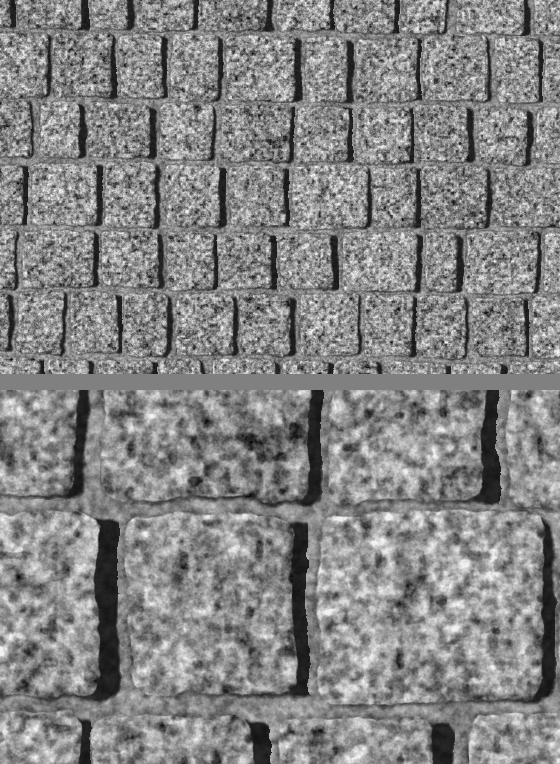
Top: the whole. Bottom: its middle third, enlarged.
This texture is drawn by a WebGL 2 fragment shader. Its source:

```glsl
#version 300 es
precision highp float;
// Rows of rough granite setts in sandy mortar, lit from the upper left.
// Jittered row and column edges bound each stone, a rounded box with a wobbly
// outline; a shifted copy of the box casts its shadow, noise gives the grain.
uniform vec2 u_resolution;
out vec4 outColor;

#define ROW_PITCH 0.1746     // row height, in canvas heights
#define ROW_START 0.037      // height of the lowest full joint
#define ROW_JITTER 0.12
#define STONE_PITCH 0.164    // mean stone width, in canvas heights
#define STONE_JITTER 0.36
#define CORNER 0.014
#define WOBBLE 0.011
#define GRAIN 130.0          // granite grains per canvas height
#define CONTRAST 0.82
#define STONE_GREY 0.57
#define MORTAR_GREY 0.54
#define SHADOW_GREY 0.12

float hash(vec2 p) {
  vec3 q = fract(vec3(p.xyx) * 0.1031);
  q += dot(q, q.yzx + 33.33);
  return fract((q.x + q.y) * q.z);
}

float noise(vec2 p) {
  vec2 i = floor(p), f = fract(p);
  f = f * f * (3.0 - 2.0 * f);
  return mix(mix(hash(i), hash(i + vec2(1, 0)), f.x),
             mix(hash(i + vec2(0, 1)), hash(i + vec2(1, 1)), f.x), f.y);
}

// Sum of turned octaves, centred on zero
float fbm(vec2 p) {
  float sum = 0.0, amp = 0.5;
  for (int i = 0; i < 4; i++) {
    sum += amp * (noise(p) - 0.5);
    p = mat2(1.6, 1.2, -1.2, 1.6) * p + 17.3;
    amp *= 0.6;
  }
  return sum;
}

// Position of the i-th jittered edge in one line of cells
float edge(float i, float line, float jitter) {
  return i + jitter * (hash(vec2(i + 31.0, line + 57.0)) - 0.5);
}

// Index of the jittered cell that holds t
float cellIndex(float t, float line, float jitter) {
  float i = floor(t);
  if (t < edge(i, line, jitter)) return i - 1.0;
  return t >= edge(i + 1.0, line, jitter) ? i + 1.0 : i;
}

float roundBox(vec2 p, vec2 halfSize, float r) {
  vec2 q = abs(p) - halfSize + r;
  return length(max(q, 0.0)) + min(max(q.x, q.y), 0.0) - r;
}

void main() {
  vec2 p = gl_FragCoord.xy / u_resolution.y;
  float aa = 1.2 / u_resolution.y;

  // Uneven outlines, with rows falling slightly to the right
  vec2 w = p + WOBBLE * vec2(fbm(p * 24.0), fbm(p * 24.0 + 71.0));
  w += 0.004 * vec2(fbm(p * 90.0 + 9.0), fbm(p * 90.0 + 43.0));
  w.y += 0.009 * (p.x - 0.75) + 0.012 * (noise(p * 5.0) - 0.5);

  // Cell bounds
  float y = (w.y - ROW_START) / ROW_PITCH;
  float row = cellIndex(y, 200.0, ROW_JITTER);
  float pitch = STONE_PITCH * mix(0.92, 1.1, hash(vec2(row + 12.0, 5.0)));
  float shift = hash(vec2(row + 40.0, 8.0));
  float x = w.x / pitch + shift;
  float col = cellIndex(x, row, STONE_JITTER);
  vec2 lo = vec2((edge(col, row, STONE_JITTER) - shift) * pitch,
                 edge(row, 200.0, ROW_JITTER) * ROW_PITCH + ROW_START);
  vec2 hi = vec2((edge(col + 1.0, row, STONE_JITTER) - shift) * pitch,
                 edge(row + 1.0, 200.0, ROW_JITTER) * ROW_PITCH + ROW_START);

  // Stone inside its cell: wide gap on the right, thin ones elsewhere
  vec2 id = vec2(col, row) + 90.0;
  float h1 = hash(id), h2 = hash(id + 13.7), h3 = hash(id + 29.1), h4 = hash(id + 47.9);
  lo += vec2(mix(0.002, 0.012, h1), mix(0.004, 0.012, h2));
  hi -= vec2(mix(0.010, 0.022, h3), mix(0.002, 0.010, h4));
  vec2 halfSize = 0.5 * (hi - lo);
  vec2 q = w - 0.5 * (lo + hi);
  q.x += (h2 - 0.5) * 0.09 * q.y;
  q.y += (h3 - 0.5) * 0.05 * q.x;
  float d = roundBox(q, halfSize, CORNER);

  // Mortar with fine sand, darker close to the stones
  float sand = fbm(p * 170.0 + 5.0);
  float grey = MORTAR_GREY + 0.5 * sand + 0.25 * fbm(p * 30.0);
  grey -= 0.12 * (1.0 - smoothstep(0.0, 0.006, d));

  // Shadow thrown to the right and a little down
  float reach = mix(0.008, 0.024, h4) * (0.75 + 0.5 * noise(p * 22.0 + 3.0));
  float ds = roundBox(q - vec2(reach, -0.0035), halfSize, CORNER);
  float shade = 1.0 - smoothstep(-0.002 - aa, aa, ds);
  float under = smoothstep(-0.1, 0.5, q.x / halfSize.x + 2.0 * fbm(p * 14.0 + 8.0));
  shade *= max(smoothstep(0.7, 1.0, q.x / halfSize.x), 0.35 + 0.4 * under);
  grey = mix(grey, SHADOW_GREY + 0.12 * sand, shade);

  // Granite: crystals, dark flecks, pale flecks and soft relief
  float granite = STONE_GREY + 0.08 * (h1 - 0.5) + CONTRAST * fbm(p * GRAIN);
  granite += 0.22 * fbm(p * 38.0 + 11.0);
  granite -= 0.20 * smoothstep(0.64, 0.88, noise(p * GRAIN * 0.8 + 61.0));
  granite += 0.13 * smoothstep(0.62, 0.9, noise(p * GRAIN * 1.1 + 23.0));
  granite += 0.5 * (fbm(p * 26.0 + vec2(0.12, -0.1)) - fbm(p * 26.0));

  // Worn rim, bright toward the light
  float rim = smoothstep(-0.010, 0.0, d);
  granite += 0.12 * rim * dot(q / halfSize, vec2(-0.7, 0.45));
  grey = mix(grey, granite, 1.0 - smoothstep(-aa, aa, d));
  outColor = vec4(vec3(clamp(grey, 0.04, 0.95)), 1.0);
}
```
